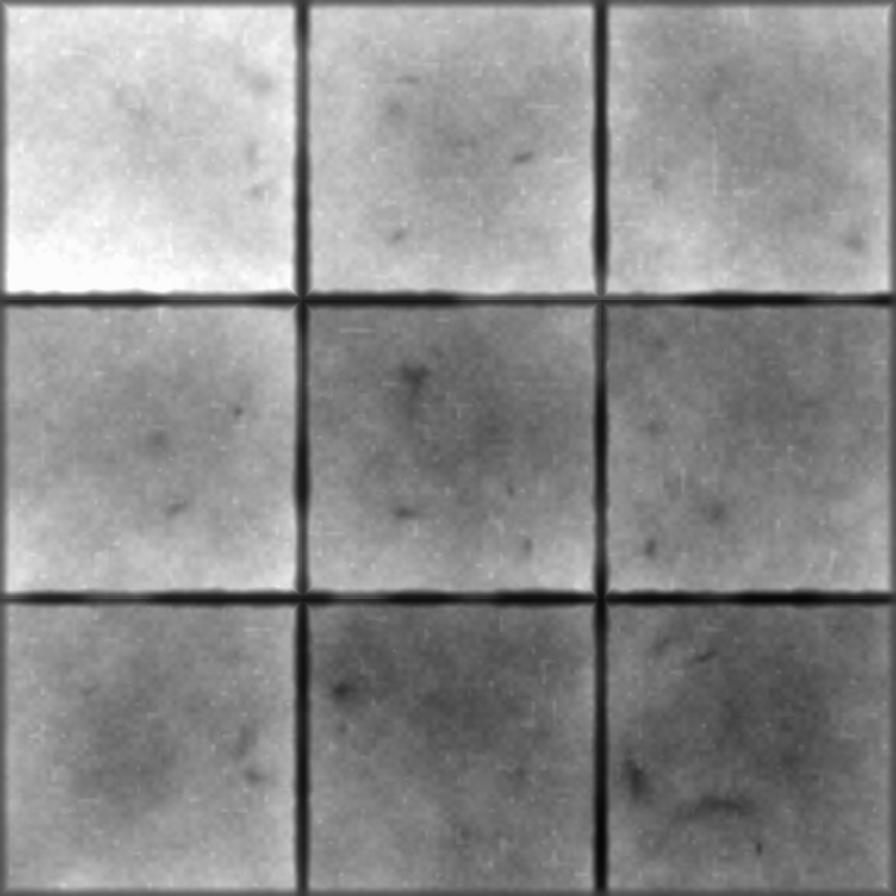
This texture is drawn by a three.js fragment shader. Its source:

```glsl
varying vec2 vUv;

float hash(vec2 p) {
  vec3 q = fract(vec3(p.xyx) * 0.1031);
  q += dot(q, q.yzx + 33.33);
  return fract((q.x + q.y) * q.z);
}

float noise(vec2 p) {
  vec2 i = floor(p), f = fract(p);
  f = f * f * (3.0 - 2.0 * f);
  return mix(mix(hash(i), hash(i + vec2(1.0, 0.0)), f.x),
             mix(hash(i + vec2(0.0, 1.0)), hash(i + 1.0), f.x), f.y);
}

float fbm(vec2 p) {
  float sum = 0.0, amp = 0.5;
  for (int i = 0; i < 5; i++) {
    sum += amp * noise(p);
    p = mat2(1.6, 1.2, -1.2, 1.6) * p + 7.3;
    amp *= 0.55;
  }
  return sum / 1.05;
}

// Soft scattered stains, stretched and turned at random
float stains(vec2 local, vec2 tile) {
  float dark = 0.0;
  for (int i = 0; i < 5; i++) {
    vec2 seed = tile * 17.0 + float(i) * 5.3 + 2.0;
    vec2 centre = 0.12 + 0.76 * vec2(hash(seed), hash(seed + 31.7));
    float angle = 6.283 * hash(seed + 12.1);
    float radius = mix(0.018, 0.045, hash(seed + 8.9));
    vec2 d = local - centre + 0.05 * (vec2(noise(local * 14.0 + seed), noise(local * 14.0 - seed)) - 0.5);
    d = mat2(cos(angle), -sin(angle), sin(angle), cos(angle)) * d;
    d.x *= mix(0.45, 1.0, hash(seed + 4.4));
    dark += mix(0.04, 0.17, hash(seed + 20.6)) * exp(-dot(d, d) / (radius * radius));
  }
  return dark;
}

// Line darkness across d, worn unevenly along its length
float groutLine(float d, float along, float seed) {
  float wear = noise(vec2(along * 5.0, seed * 9.7 + 3.0));
  float ragged = 0.012 * (noise(vec2(along * 22.0, seed + 40.0)) - 0.5);
  float width = 0.034 + 0.012 * wear + ragged;
  return smoothstep(width, 0.004, abs(d)) * mix(0.72, 1.0, smoothstep(0.15, 0.6, wear));
}

void main() {
  vec2 grid = vUv * 3.0;
  vec2 shifted = grid - vec2(0.012, -0.004);
  vec2 tile = clamp(floor(shifted), 0.0, 2.0);
  vec2 local = shifted - tile;

  // Tile tone falls from upper left to lower right
  float tone = 0.54 + 0.02 * tile.y + 0.07 * tile.y * tile.y;
  tone *= 0.75 + 0.25 * exp(-2.0 * tile.x);

  // Pale rims and a cloudy dark area above the middle
  float rim = 0.15 * exp(-local.y * 6.0) + 0.11 * exp(-(1.0 - local.x) * 9.0)
            + 0.06 * exp(-local.x * 10.0) + 0.04 * exp(-(1.0 - local.y) * 12.0);
  vec2 offset = (local - vec2(0.56, 0.68 - 0.1 * tile.y)) / vec2(0.36, 0.34);
  float cloud = fbm(grid * 2.6 + tile * 9.0);
  tone += rim * (0.55 + 0.9 * cloud);
  tone -= 0.11 * exp(-dot(offset, offset)) * (0.5 + cloud);
  tone += 0.26 * (cloud - 0.47);

  // Mottling, fine grain and small pale flecks
  tone += 0.13 * (fbm(grid * 11.0 + 50.0) - 0.5);
  tone += 0.06 * (noise(grid * 48.0) - 0.5);
  tone += 0.06 * smoothstep(0.8, 1.0, noise(grid * 28.0 + 90.0));
  tone -= stains(local, tile);

  // Inner joints, darkest toward the lower right
  float joints = 0.0;
  for (int i = 1; i < 3; i++) {
    float k = float(i);
    joints = max(joints, groutLine(shifted.x - k, grid.y, k));
    joints = max(joints, groutLine(shifted.y - k, grid.x, k + 4.0));
  }
  float depth = clamp(0.89 + 0.04 * (grid.x - grid.y), 0.78, 0.97);
  float jointColor = 0.24 * (1.0 - depth);
  tone = mix(tone, jointColor, joints * depth);

  // Thin greyer joint around the outside
  vec2 border = min(grid, 3.0 - grid);
  float outer = smoothstep(0.04, 0.0, min(border.x, border.y));
  tone = mix(tone, 0.24, 0.75 * outer);

  gl_FragColor = vec4(vec3(clamp(tone, 0.0, 0.99)), 1.0);
}
```
